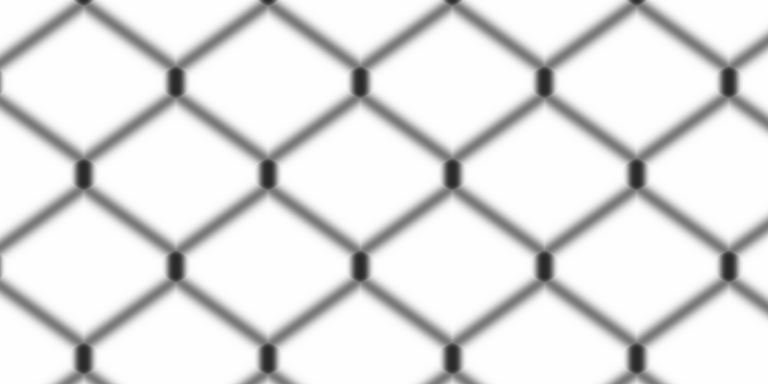
Write a Shadertoy shader that draws this pattern.

```glsl
// Soft-focus chain-link mesh: grey wires joined by short, dark vertical twists.
// Mirror and point symmetry fold the plane to one twist and half a wire,
// whose distances drive smooth blurred falloffs.

float segmentDistance(vec2 p, vec2 a, vec2 b) {
    vec2 ap = p - a, ab = b - a;
    return length(ap - ab * clamp(dot(ap, ab) / dot(ab, ab), 0.0, 1.0));
}

// Folds the staggered lattice so that the nearest twist sits at the origin.
vec2 foldMesh(vec2 p) {
    vec2 q = abs(mod(p + 1.0, 2.0) - 1.0);
    return q.x + q.y > 1.0 ? 1.0 - q : q;
}

void mainImage(out vec4 fragColor, in vec2 fragCoord) {
    // One unit is half a mesh period
    vec2 p = (fragCoord / iResolution.y - vec2(0.4583, 0.786)) / 0.24;
    vec2 q = foldMesh(p);

    // Slanted wire, from the end of the twist to the middle of the strand
    float wireDist = segmentDistance(q, vec2(0.0, 0.141), vec2(0.5));
    float wire = 0.52 * exp(-pow(wireDist / 0.085, 2.0));

    // Upright twist, darker and with a firmer edge
    float twistDist = segmentDistance(q, vec2(0.0), vec2(0.0, 0.092));
    float twist = 0.83 * exp(-pow(twistDist / 0.103, 3.0));

    fragColor = vec4(vec3(0.995 - max(wire, twist)), 1.0);
}
```
